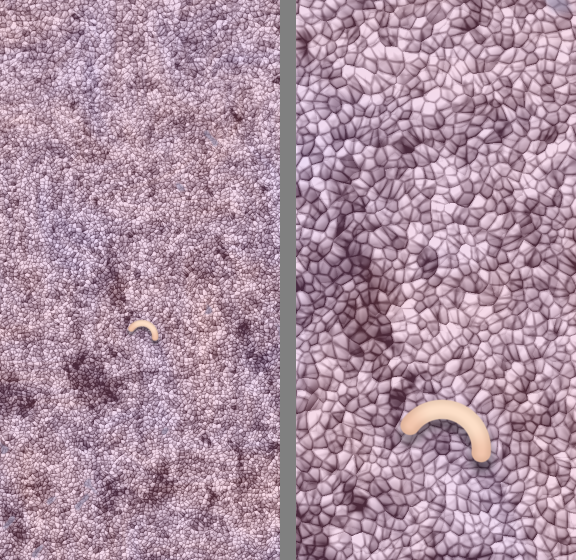
Left, the full canvas; right, a detail of the centre.
This texture is drawn by a WebGL 1 fragment shader. Its source:

```glsl
precision highp float;
// Coarse mauve sand with shadowed hollows, small pebbles and one pale curled grub.
uniform vec2 u_resolution;

const vec3 SHADOW = vec3(0.29, 0.16, 0.23);
const vec3 LIGHT = vec3(0.92, 0.82, 0.89);
const vec3 PEBBLE = vec3(0.58, 0.54, 0.64);
const vec3 GRUB = vec3(0.95, 0.83, 0.74);
const vec3 GRUB_TIP = vec3(0.88, 0.67, 0.57);

vec2 hash2(vec2 cell) {
  vec2 k = vec2(dot(cell, vec2(127.1, 311.7)), dot(cell, vec2(269.5, 183.3)));
  return fract(sin(k) * 43758.55);
}

// Cellular noise: xy = offset from nearest seed, z = gap to second seed, w = cell id.
vec4 cellular(vec2 p) {
  vec2 base = floor(p);
  vec2 offset = vec2(0.0);
  float nearest = 8.0;
  float second = 8.0;
  float id = 0.0;
  for (int j = -1; j <= 1; j++) {
    for (int i = -1; i <= 1; i++) {
      vec2 cell = base + vec2(float(i), float(j));
      vec2 d = p - cell - hash2(cell);
      float dist = length(d);
      if (dist < nearest) {
        second = nearest;
        nearest = dist;
        offset = d;
        id = hash2(cell + 37.0).x;
      } else {
        second = min(second, dist);
      }
    }
  }
  return vec4(offset, second - nearest, id);
}

// Layered, warped sines for irregular clumps, roughly -1 to 1.
float clumps(vec2 p) {
  float sum = 0.0;
  float amp = 0.5;
  for (int i = 0; i < 5; i++) {
    p = mat2(0.8, 0.6, -0.6, 0.8) * p * 1.7 + vec2(1.7, 3.1);
    p += 0.6 * sin(p.yx * 1.3);
    sum += amp * sin(p.x) * sin(p.y);
    amp *= 0.68;
  }
  return sum;
}

// Brightness of one layer of grains: tint, dark seams and light from the upper left.
float grainTone(vec4 grain) {
  float body = smoothstep(0.0, 0.38, grain.z);
  float lit = dot(grain.xy, vec2(-0.5, 0.85));
  return 0.50 * (grain.w - 0.5) + 0.46 * (body - 0.6) + 0.34 * lit;
}

// Distance to a round-ended arc that opens downwards.
float arcDistance(vec2 p, float radius, float halfAngle, float thickness) {
  p.x = abs(p.x);
  vec2 tip = radius * vec2(sin(halfAngle), cos(halfAngle));
  float angle = atan(p.x, p.y);
  float d = angle < halfAngle ? abs(length(p) - radius) : length(p - tip);
  return d - thickness;
}

vec3 sand(vec2 p) {
  // Grains grow coarser towards the top
  vec2 warped = p + 0.004 * sin(p.yx * 61.0 + 2.0 * sin(p * 23.0));
  float fine = grainTone(cellular(warped * 76.0));
  float coarse = grainTone(cellular(warped * 53.0 + 19.0));
  float tone = 0.64 + mix(fine, coarse, 0.25 + 0.4 * smoothstep(1.3, 1.9, p.y)) * 1.2;

  // Lumps and hollows, deeper in the lower half
  float lower = 1.0 - smoothstep(0.5, 1.4, p.y);
  float hollow = smoothstep(0.15, 0.65, clumps(p * vec2(5.0, 6.5) + 4.0));
  tone += 0.20 * clumps(p * 15.0) + 0.04 * smoothstep(0.9, 1.7, p.y);
  tone -= hollow * mix(0.10, 0.36, lower);

  // Sparse dark holes and grey pebbles
  vec4 spot = cellular(p * 9.0 + 0.12 * sin(p.yx * 75.0));
  float size = length(spot.xy * vec2(1.0, 0.75));
  float speck = 1.0 - smoothstep(0.07, 0.17, size);
  tone -= 0.45 * speck * step(0.85, spot.w);

  // Brown and violet drifts
  float warmth = clumps(p * 4.0 + 8.0);
  vec3 color = mix(SHADOW, LIGHT, clamp(tone, 0.0, 1.05));
  color += warmth * vec3(0.025, 0.0, -0.035);
  float pebble = speck * (1.0 - step(0.08, spot.w));
  return mix(color, PEBBLE + 0.15 * fine, 0.7 * pebble);
}

vec3 addGrub(vec3 color, vec2 p, float pixel) {
  vec2 q = p - vec2(0.507, 0.799);
  q = mat2(0.934, 0.358, -0.358, 0.934) * vec2(q.x, q.y);
  q = vec2(q.x, q.y);
  float d = arcDistance(q, 0.047, 1.30, 0.0115);
  float shade = arcDistance(q + vec2(-0.004, 0.009), 0.047, 1.30, 0.010);
  color *= 1.0 - 0.35 * (1.0 - smoothstep(-0.004, 0.012, shade));
  float tip = smoothstep(0.6, 1.3, abs(atan(q.x, q.y)));
  vec3 skin = mix(GRUB, GRUB_TIP, 0.6 * tip);
  skin += 0.07 * smoothstep(0.0, 0.010, -d) - 0.03;
  return mix(color, skin, 1.0 - smoothstep(-pixel, pixel, d));
}

void main() {
  // Four samples per pixel soften the grain edges
  vec3 color = vec3(0.0);
  for (int s = 0; s < 4; s++) {
    float k = float(s);
    vec2 jitter = vec2(mod(k, 2.0), floor(k * 0.5)) * 0.5 - 0.25;
    color += 0.25 * sand((gl_FragCoord.xy + jitter) / u_resolution.x);
  }
  vec2 p = gl_FragCoord.xy / u_resolution.x;
  gl_FragColor = vec4(addGrub(color, p, 1.0 / u_resolution.x), 1.0);
}
```
